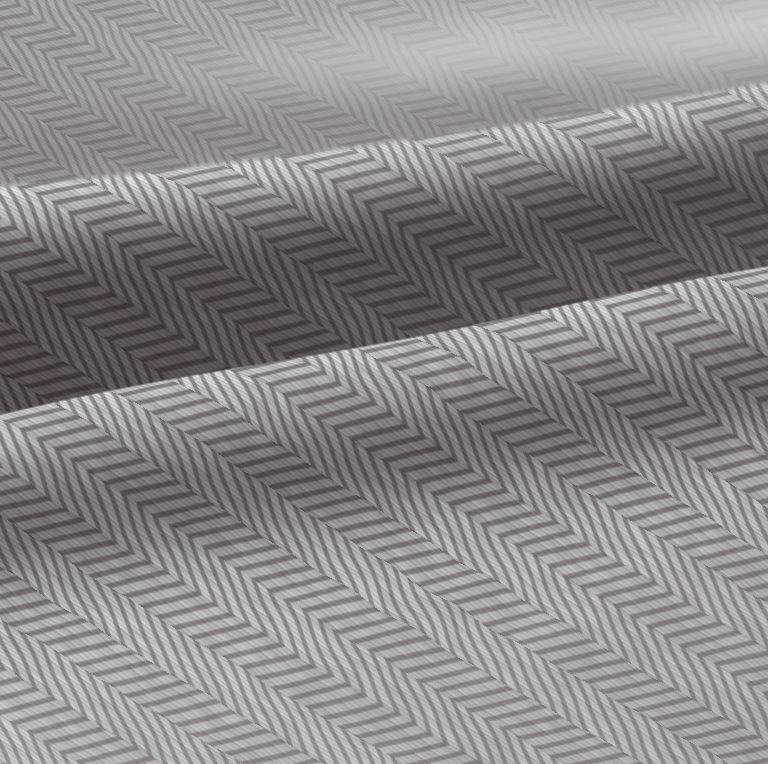
A Shadertoy shader for this texture:

```glsl
// Grey herringbone cloth lying in three overlapping folds, back to front.
// Each fold bends one weave of slanted ribbed bands over its crest; smooth
// light curves shade it, and focus softens the ribs with distance.

const float TAU = 6.2831853;

float hash(vec2 cell) {
    return fract(sin(dot(cell, vec2(12.99, 78.23))) * 43758.5);
}

// Slow layered sines, for uneven cloth and wavering ribs
float drift(vec2 p) {
    return sin(p.x * 17.0 + 3.0 * sin(p.y * 11.0)) * 0.6
         + sin(p.y * 31.0 - p.x * 23.0) * 0.4;
}

// Brightness of the weave: ribs flip direction in alternate diagonal bands
float herringbone(vec2 p, float offset, float focus) {
    p += 0.0018 * drift(p * 1.7);
    float band = (p.x + p.y / 0.7) / 0.2 + offset;
    float side = fract(band);
    float steep = smoothstep(-0.1, 0.1, -sin(TAU * band));

    // Both rib sets advance at the same rate along a seam
    vec2 ribRate = side < 0.5 ? vec2(12.0, -49.0) : vec2(64.0, 25.0);
    float phase = dot(p, ribRate);
    float rib = smoothstep(0.0, 0.65, 0.5 + 0.5 * cos(TAU * phase));

    // Twisted yarn stitches along each rib
    float along = 22.0 * band + 0.4 * phase;
    float stitch = sin(TAU * along);
    float uneven = hash(floor(vec2(phase + 0.5, along))) - 0.5;

    float seam = smoothstep(0.0, 0.2, abs(sin(TAU * band)));
    float cloth = mix(0.67, 1.0, rib) * (1.0 + 0.05 * stitch + 0.12 * uneven);
    cloth *= mix(0.93, 1.0, seam) * mix(0.95, 1.01, steep);
    return mix(0.84, cloth, focus);
}

// Fabric length below a crest; the cloth is foreshortened as it turns away
float unroll(float depth) {
    return depth + 0.015 * (1.0 - exp(-depth / 0.02)) + 0.15 * depth * depth;
}

float bump(float x, float width) {
    return exp(-x * x / (width * width));
}

float backFold(vec2 uv) {
    float streak = bump(uv.y - 0.885 - 0.075 * uv.x, 0.055)
                 * smoothstep(0.0, 0.55, uv.x);
    float light = 0.67 + 0.06 * uv.x + 0.15 * streak;
    light += 0.05 * smoothstep(0.85, 1.0, uv.y);
    light -= 0.05 * bump(uv.y - 0.8 - 0.09 * uv.x, 0.05);
    vec2 p = vec2(uv.x, uv.y * 1.3) * 1.2;
    return light * herringbone(p, 0.3, mix(0.5, 0.2, uv.x) * (1.0 - 0.7 * streak));
}

float middleFold(vec2 uv, float crest) {
    float depth = max(crest - uv.y, 0.0);
    float light = mix(0.345, 0.8, bump(depth, 0.078)) + 0.04 * exp(-depth / 0.012);
    light += 0.06 * uv.x * smoothstep(0.12, 0.22, depth);
    vec2 p = vec2(uv.x, crest - unroll(depth));
    return light * herringbone(p, 0.49, mix(1.0, 0.75, uv.x));
}

float frontFold(vec2 uv, float crest) {
    float depth = max(crest - uv.y, 0.0);
    float light = 0.77 - 0.3 * bump(depth - 0.15, 0.095) + 0.06 * exp(-depth / 0.025);
    light -= 0.05 * uv.x * smoothstep(0.2, 0.35, depth);
    vec2 p = vec2(uv.x, crest - unroll(depth));
    return light * herringbone(p, 0.81, mix(1.0, 0.75, smoothstep(0.2, 0.5, depth)));
}

void mainImage(out vec4 fragColor, in vec2 fragCoord) {
    vec2 uv = fragCoord / iResolution.xy;

    // Crest lines of the two nearer folds
    float middleCrest = 0.756 + 0.09 * uv.x + 0.046 * uv.x * uv.x;
    float frontCrest = 0.458 + 0.192 * uv.x + 0.003 * sin(uv.x * 9.0);

    // Layer the folds; the farther crest is out of focus
    float tone = backFold(uv);
    tone = mix(tone, middleFold(uv, middleCrest),
               smoothstep(0.006, -0.006, uv.y - middleCrest));
    tone = mix(tone, frontFold(uv, frontCrest),
               smoothstep(0.002, -0.002, uv.y - frontCrest));
    tone *= 1.0 + 0.015 * drift(uv);

    // Warm shadows, neutral highlights
    vec3 shadow = vec3(0.26, 0.23, 0.24);
    vec3 highlight = vec3(0.76, 0.76, 0.765);
    vec3 color = mix(shadow, highlight, (tone - 0.24) / 0.52);
    fragColor = vec4(clamp(color, 0.0, 1.0), 1.0);
}
```
